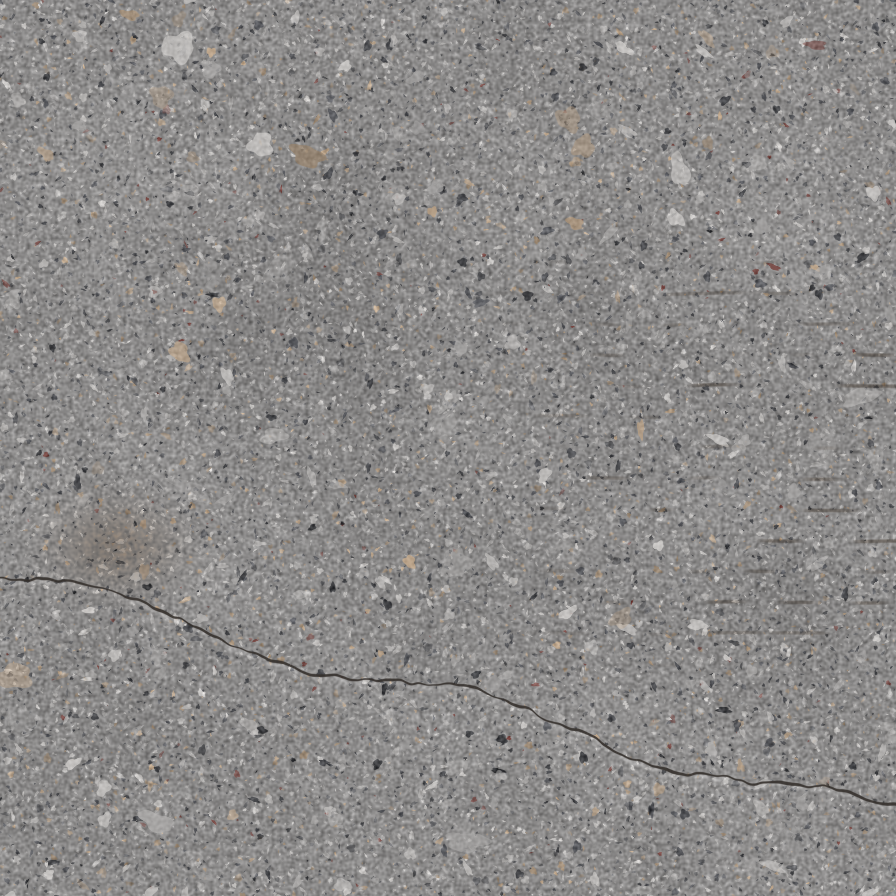
Write a three.js fragment shader that draws this texture.

```glsl
// Weathered concrete: grey cement with sand, chips and dark pebbles, cut by a crack.
// Grains are jittered cells holding rotated, lobed ellipses, layered fine to coarse;
// gradient noise adds the grit, the mottling, the broken grooves and the crack path.

#define CEMENT vec3(0.545, 0.540, 0.538)
#define PALE_STONE vec3(0.83, 0.82, 0.81)
#define TAN_STONE vec3(0.69, 0.60, 0.50)
#define RED_STONE vec3(0.46, 0.25, 0.23)
#define DARK_STONE vec3(0.24, 0.245, 0.26)
#define CRACK_COLOUR vec3(0.20, 0.18, 0.165)
#define GRIT 0.21
#define MOTTLE 0.06
#define EDGE 0.0009
#define CRACK_WIDTH 0.0013
#define GROOVES 29.0

varying vec2 vUv;

vec3 hash3(vec2 p) {
  vec3 q = fract(p.xyx * vec3(0.1031, 0.1030, 0.0973));
  q += dot(q, q.yxz + 33.33);
  return fract((q.xxy + q.yzz) * q.zyx);
}

float corner(vec2 cell, vec2 offset) {
  return dot(hash3(cell).xy * 2.0 - 1.0, offset);
}

float gradientNoise(vec2 p) {
  vec2 i = floor(p), f = p - i;
  vec2 u = f * f * f * (f * (f * 6.0 - 15.0) + 10.0);
  vec2 e = vec2(1.0, 0.0);
  return mix(mix(corner(i, f), corner(i + e.xy, f - e.xy), u.x),
             mix(corner(i + e.yx, f - e.yx), corner(i + e.xx, f - e.xx), u.x), u.y);
}

// Scattered grains: x is coverage, y, z and w are random traits of the grain.
vec4 scatter(vec2 p, float cells, float share, vec2 radii, float seed) {
  vec2 home = floor(p * cells);
  vec4 grain = vec4(0.0);
  for (int j = -1; j <= 1; j++) {
    for (int i = -1; i <= 1; i++) {
      vec2 cell = home + vec2(float(i), float(j));
      vec3 place = hash3(cell + seed);
      if (place.z > share) continue;
      vec3 form = hash3(cell + seed + 57.0);
      float turn = form.x * 6.2832;
      float c = cos(turn), s = sin(turn);
      vec2 d = mat2(c, -s, s, c) * (p - (cell + place.xy) / cells);
      float stretch = 1.0 + 0.75 * form.y * form.y;
      d *= vec2(1.0 / stretch, stretch);
      float a = atan(d.y, d.x + 1e-6);
      float lobes = 1.0 + 0.16 * sin(3.0 * a + 40.0 * form.y)
                        + 0.10 * sin(5.0 * a + 70.0 * form.z);
      float radius = mix(radii.x, radii.y, form.z * form.z) * lobes;
      float cover = 1.0 - smoothstep(-EDGE, EDGE, length(d) - radius);
      if (cover > grain.x) grain = vec4(cover, hash3(cell + seed + 113.0));
    }
  }
  return grain;
}

// Stone colour from two traits; darkShare is the part of dark grains.
vec3 stoneColour(float tone, float kind, float darkShare) {
  vec3 stone = mix(CEMENT * 1.08, PALE_STONE, tone);
  stone = mix(stone, TAN_STONE * (0.85 + 0.3 * tone), step(0.87, kind));
  stone = mix(stone, RED_STONE, step(0.988, kind));
  return mix(stone, DARK_STONE * (0.85 + 0.7 * tone), step(kind, darkShare));
}

float crackHeight(float x) {
  float path = 0.358 - 0.27 * x + 0.015 * cos(14.96 * (x - 0.12));
  path += 0.009 * gradientNoise(vec2(x * 21.0, 3.4));
  return path + 0.005 * gradientNoise(vec2(x * 68.0, 8.6));
}

void main() {
  vec2 p = vUv;
  float grit = gradientNoise(p * 235.0 + 11.0) + 0.6 * gradientNoise(p * 118.0 + 71.0);
  float mottle = gradientNoise(p * 4.0 + 5.0) + 0.6 * gradientNoise(p * 13.0 + 23.0);
  vec3 colour = CEMENT + MOTTLE * mottle;

  // Sand and small stones
  vec4 sand = scatter(p, 150.0, 0.62, vec2(0.0008, 0.0025), 17.0);
  colour = mix(colour, stoneColour(sand.y, sand.z, 0.30), sand.x * (0.45 + 0.5 * sand.w));
  vec4 small = scatter(p, 72.0, 0.55, vec2(0.0012, 0.0044), 231.0);
  colour = mix(colour, stoneColour(small.y, small.z, 0.20), small.x * (0.4 + 0.55 * small.w));
  vec4 pebble = scatter(p, 40.0, 0.17, vec2(0.0018, 0.0056), 419.0);
  colour = mix(colour, DARK_STONE * (0.8 + 0.6 * pebble.y), pebble.x * 0.88);

  // Pale chips, many half veiled by cement
  vec4 chip = scatter(p, 33.0, 0.42, vec2(0.0024, 0.0085), 607.0);
  colour = mix(colour, stoneColour(chip.y, chip.z, 0.03), chip.x * (0.25 + 0.65 * chip.w));
  vec4 slab = scatter(p, 15.0, 0.42, vec2(0.0050, 0.0175), 811.0);
  colour = mix(colour, stoneColour(slab.y, slab.z, 0.0), slab.x * (0.2 + 0.7 * slab.w * slab.w));

  // Grit, calmer on the large chips
  colour += GRIT * grit * (1.0 - 0.6 * max(chip.x * chip.w, slab.x * slab.w));

  // Broken grooves on the right and a brown stain on the left
  float row = (p.y + 0.004 * gradientNoise(p * vec2(9.0, 3.0))) * GROOVES;
  float line = 1.0 - smoothstep(0.02, 0.09, abs(fract(row) - 0.5));
  float broken = smoothstep(0.0, 0.3, gradientNoise(vec2(p.x * 17.0, floor(row) * 3.7)));
  float region = smoothstep(0.45, 0.8, p.x) * smoothstep(0.2, 0.35, p.y)
               * (1.0 - smoothstep(0.6, 0.78, p.y));
  colour *= 1.0 - vec3(0.26, 0.29, 0.32) * line * broken * region;
  float stain = exp(-dot((p - vec2(0.13, 0.39)) * vec2(17.0, 24.0), (p - vec2(0.13, 0.39)) * vec2(17.0, 24.0)));
  colour *= 1.0 - vec3(0.13, 0.18, 0.23) * stain * (0.8 + grit);

  // Crack with a worn, lighter lower lip
  float gap = p.y - crackHeight(p.x);
  float width = CRACK_WIDTH * (1.0 + 1.1 * gradientNoise(vec2(p.x * 33.0, 14.5)));
  colour += 0.07 * exp(-pow((gap + 0.004) / 0.0025, 2.0));
  float crack = 1.0 - smoothstep(width - EDGE, width + EDGE, abs(gap));
  colour = mix(colour, CRACK_COLOUR, crack * 0.88);

  gl_FragColor = vec4(clamp(colour, 0.0, 1.0), 1.0);
}
```
